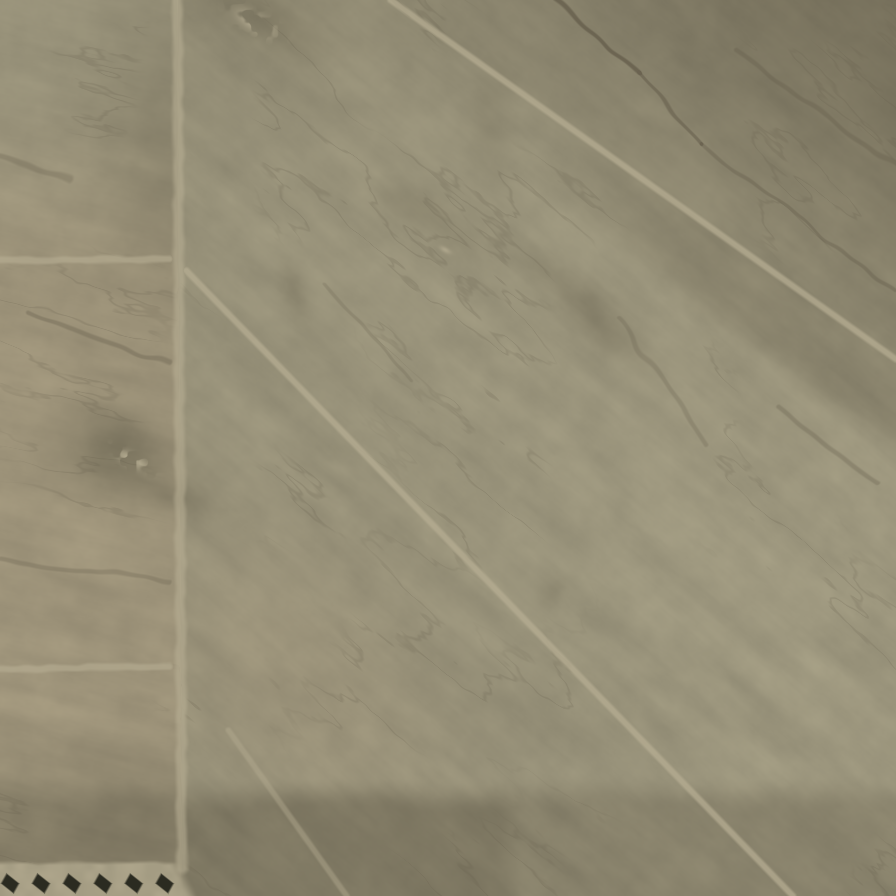
This texture is drawn by a WebGL 2 fragment shader. Its source:

```glsl
#version 300 es
precision highp float;
// Worn beige stone floor tiles with pale diagonal grout, veins, stains and a drain edge.
uniform vec2 u_resolution;
out vec4 fragColor;

const vec3 STONE = vec3(0.592, 0.568, 0.474);
const vec3 WARM_STONE = vec3(0.618, 0.578, 0.478);
const vec3 PALE_STONE = vec3(0.622, 0.598, 0.500);
const vec3 SHADE = vec3(0.455, 0.430, 0.350);
const vec3 GROUT = vec3(0.715, 0.680, 0.575);
const vec3 VEIN = vec3(0.390, 0.360, 0.290);

float hash(vec2 p) {
  p = fract(p * vec2(0.1031, 0.1137));
  p += dot(p, p.yx + 33.33);
  return fract((p.x + p.y) * p.x * 7.31);
}

float noise(vec2 p) {
  vec2 i = floor(p), f = fract(p);
  f = f * f * (3.0 - 2.0 * f);
  return mix(mix(hash(i), hash(i + vec2(1, 0)), f.x),
             mix(hash(i + vec2(0, 1)), hash(i + vec2(1, 1)), f.x), f.y);
}

float fbm(vec2 p) {
  float sum = 0.0, amp = 0.5;
  for (int i = 0; i < 5; i++) {
    sum += amp * noise(p);
    p = p * 2.03 + 17.3;
    amp *= 0.5;
  }
  return sum;
}

vec2 rotate(vec2 p, float a) {
  return vec2(cos(a) * p.x + sin(a) * p.y, cos(a) * p.y - sin(a) * p.x);
}

// Soft elliptical patch, turned by angle.
float blob(vec2 p, vec2 center, vec2 radii, float angle) {
  vec2 q = rotate(p - center, angle) / radii;
  return exp(-dot(q, q));
}

float segment(vec2 p, vec2 a, vec2 b) {
  vec2 d = b - a;
  return length(p - a - d * clamp(dot(p - a, d) / dot(d, d), 0.0, 1.0));
}

// Soft stroke along a segment.
float stroke(vec2 p, vec2 a, vec2 b, float width) {
  return 1.0 - smoothstep(width * 0.25, width, segment(p, a, b));
}

void main() {
  vec2 uv = gl_FragCoord.xy / u_resolution;
  vec2 grain = rotate(uv, -0.70);
  vec2 wob = uv + 0.007 * (vec2(noise(uv * 38.0), noise(uv * 38.0 + 50.0)) - 0.5);
  vec2 soft = uv + 0.035 * (vec2(fbm(uv * 15.0), fbm(uv * 15.0 + 40.0)) - 0.5);
  float seamX = mix(0.203, 0.198, uv.y);
  float left = 1.0 - smoothstep(-0.002, 0.002, uv.x - seamX);
  float upper = smoothstep(-0.002, 0.002, uv.y - (1.0 - 0.711 * (uv.x - 0.436)));

  // Broad tones of the tiles
  vec3 col = mix(STONE, WARM_STONE, left * smoothstep(0.95, 0.65, uv.y));
  col = mix(col, PALE_STONE, 0.85 * blob(uv, vec2(0.84, 0.36), vec2(0.44, 0.20), -0.75));
  col = mix(col, PALE_STONE, 0.65 * blob(uv, vec2(0.68, 0.72), vec2(0.18, 0.06), -0.72));
  col = mix(col, WARM_STONE, 0.6 * blob(uv, vec2(0.32, 0.25), vec2(0.20, 0.13), -0.8));
  col = mix(col, SHADE, upper * (0.27 + 0.6 * smoothstep(1.45, 2.0, uv.x + uv.y)));
  col = mix(col, SHADE, 0.38 * left * blob(uv, vec2(0.19, 0.84), vec2(0.08, 0.16), 0.0));

  // Shadow beneath the upper diagonal joint
  float below = 1.0 - 0.711 * (uv.x - 0.436) - uv.y;
  float band = smoothstep(0.12, 0.07, below + 0.04 * (fbm(uv * 9.0) - 0.5));
  col = mix(col, SHADE, 0.42 * band * (1.0 - upper) * smoothstep(0.53, 0.80, uv.x));
  col = mix(col, SHADE, 0.22 * (1.0 - left) * (1.0 - upper) * smoothstep(0.78, 1.05, uv.y));

  // Smudges and stains
  float stain = 0.85 * blob(soft, vec2(0.135, 0.487), vec2(0.062, 0.043), -0.42);
  stain += 0.35 * blob(soft, vec2(0.205, 0.440), vec2(0.030, 0.022), -0.4);
  stain += 0.55 * blob(soft, vec2(0.290, 0.978), vec2(0.065, 0.026), -0.4);
  stain += 0.40 * blob(soft, vec2(0.330, 0.668), vec2(0.014, 0.032), 0.3);
  stain += 0.50 * blob(soft, vec2(0.660, 0.650), vec2(0.075, 0.020), -0.72);
  stain += 0.32 * blob(soft, vec2(0.480, 0.760), vec2(0.075, 0.024), -0.5);
  stain += 0.25 * blob(soft, vec2(0.550, 0.860), vec2(0.022, 0.065), 0.0);
  stain += 0.25 * blob(soft, vec2(0.615, 0.345), vec2(0.014, 0.016), -0.7);
  col = mix(col, SHADE, min(stain, 0.9));

  // Dark strip along the floor, heavier left of centre
  float strip = smoothstep(0.135, 0.095, uv.y + 0.012 * (noise(uv * 12.0) - 0.5));
  float weight = mix(0.72, 0.46, smoothstep(0.55, 0.59, uv.x));
  col = mix(col, SHADE, strip * mix(weight, 0.45, left));
  col = mix(col, SHADE, 0.36 * left * smoothstep(0.21, 0.10, uv.y));
  col = mix(col, PALE_STONE, 0.5 * blob(uv, vec2(0.85, 0.145), vec2(0.26, 0.026), 0.0));

  // Streaked grain and fine mottling
  vec2 flow = mix(grain, rotate(uv, -0.25), left);
  col *= 1.0 + 0.13 * (fbm(flow * vec2(9.0, 42.0)) - 0.485);
  col *= 1.0 + 0.07 * (fbm(uv * 42.0) - 0.485);
  float ridge = abs(fbm(flow * vec2(5.0, 21.0) + 8.0) - 0.5);
  float patches = smoothstep(0.48, 0.72, noise(uv * 9.0 + 4.0));
  col = mix(col, VEIN, 0.20 * patches * smoothstep(0.018, 0.0, ridge));

  // Cracks and veins
  float vein = 0.75 * stroke(wob, vec2(0.62, 1.0), vec2(0.715, 0.917), 0.004);
  vein += 0.55 * stroke(wob, vec2(0.715, 0.917), vec2(0.785, 0.838), 0.003);
  vein += 0.38 * stroke(wob, vec2(0.785, 0.838), vec2(1.0, 0.675), 0.003);
  vein += 0.35 * stroke(wob, vec2(0.82, 0.945), vec2(1.0, 0.815), 0.004);
  vein += 0.25 * stroke(wob, vec2(0.69, 0.645), vec2(0.79, 0.505), 0.004);
  vein += 0.30 * stroke(wob, vec2(0.87, 0.545), vec2(0.98, 0.460), 0.004);
  vein += 0.22 * stroke(wob, vec2(0.36, 0.685), vec2(0.46, 0.575), 0.003);
  vein += 0.35 * stroke(wob, vec2(0.03, 0.65), vec2(0.19, 0.595), 0.004);
  vein += 0.28 * stroke(wob, vec2(0.0, 0.376), vec2(0.19, 0.352), 0.004);
  vein += 0.28 * stroke(wob, vec2(0.0, 0.825), vec2(0.08, 0.80), 0.006);
  col = mix(col, VEIN, min(vein, 0.8));

  // Pale grout joints
  vec2 edge = uv + 0.003 * (vec2(noise(uv * 70.0), noise(uv * 70.0 + 9.0)) - 0.5);
  float joint = 0.60 * stroke(edge, vec2(0.198, 1.0), vec2(0.203, 0.03), 0.009);
  joint = max(joint, 0.62 * stroke(edge, vec2(0.0, 0.709), vec2(0.19, 0.711), 0.006));
  joint = max(joint, 0.62 * stroke(edge, vec2(0.0, 0.253), vec2(0.19, 0.257), 0.006));
  joint = max(joint, 0.72 * stroke(uv, vec2(0.208, 0.698), vec2(0.885, 0.0), 0.0055));
  joint = max(joint, 0.72 * stroke(uv, vec2(0.436, 1.0), vec2(1.0, 0.599), 0.0055));
  joint = max(joint, 0.42 * stroke(uv, vec2(0.255, 0.185), vec2(0.387, 0.0), 0.005));
  col = mix(col, GROUT, joint);

  // Wet glints inside the stains
  float glint = blob(uv, vec2(0.148, 0.486), vec2(0.022, 0.007), -0.5)
              + blob(uv, vec2(0.285, 0.975), vec2(0.025, 0.010), -0.5);
  col = mix(col, GROUT, min(glint, 1.0) * smoothstep(0.5, 0.75, noise(uv * 130.0)));
  col = mix(col, GROUT, 0.7 * blob(uv, vec2(0.497, 0.721), vec2(0.007, 0.003), -0.5));

  // Drain rim with a row of slanted holes
  float rim = smoothstep(0.040, 0.034, edge.y) * smoothstep(0.222, 0.205, edge.x + 0.5 * uv.y);
  col = mix(col, mix(STONE, GROUT, 0.55 + 0.4 * noise(uv * 90.0)), rim * 0.85);
  vec2 hole = vec2(mod(uv.x + 0.006, 0.0345) - 0.01725, uv.y - 0.014);
  hole.x += 0.35 * hole.y;
  float diamond = smoothstep(0.013, 0.009, abs(hole.x) * 1.1 + abs(hole.y));
  col = mix(col, vec3(0.17, 0.17, 0.13), diamond * rim * step(uv.x, 0.198));

  fragColor = vec4(col, 1.0);
}
```
